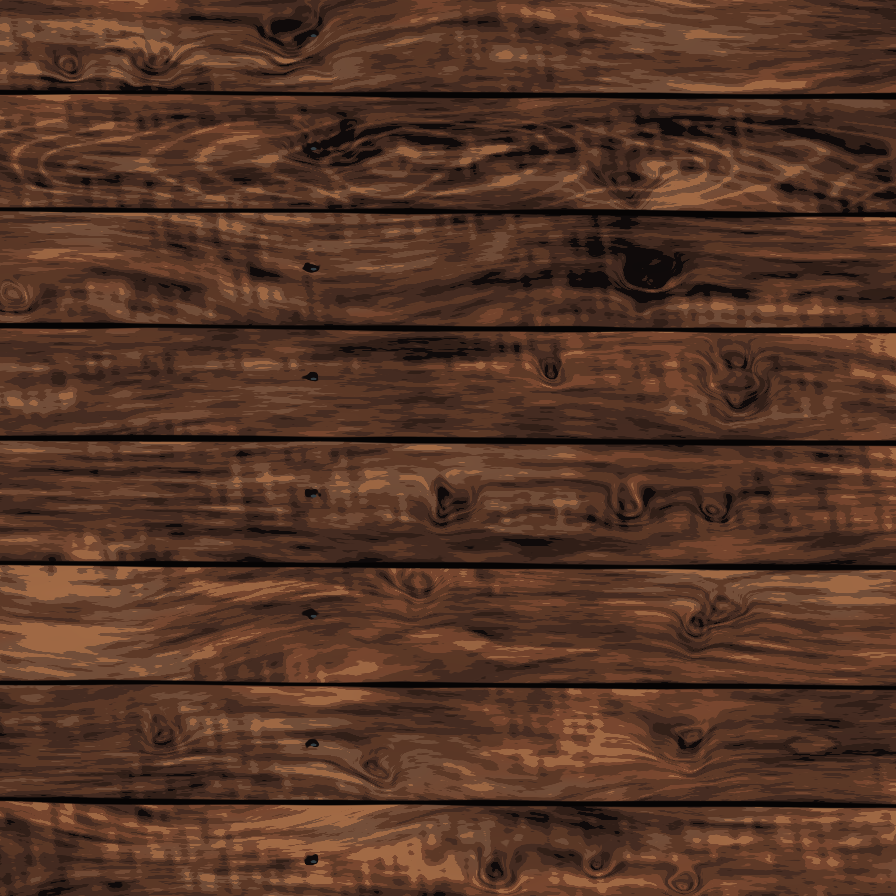
Write a three.js fragment shader that draws this texture.

```glsl
varying vec2 vUv;

float hash(vec2 p) {
  vec3 q = fract(p.xyx * 0.1031);
  q += dot(q, q.yzx + 33.33);
  return fract((q.x + q.y) * q.z);
}

float noise(vec2 p) {
  vec2 i = floor(p), f = fract(p);
  f = f * f * (3.0 - 2.0 * f);
  return mix(mix(hash(i), hash(i + vec2(1.0, 0.0)), f.x),
             mix(hash(i + vec2(0.0, 1.0)), hash(i + 1.0), f.x), f.y);
}

float fbm(vec2 p) {
  float sum = 0.0, amp = 0.5;
  for (int i = 0; i < 4; i++) {
    sum += amp * noise(p);
    p = p * 2.03 + 17.7;
    amp *= 0.5;
  }
  return sum;
}

float level(float edge, float tone) {
  return smoothstep(edge - 0.012, edge + 0.012, tone);
}

void main() {
  // Eight rows of planks, the outer two cut off, seams slightly tilted
  float x = vUv.x;
  float bump = 0.009 * exp(-pow((vUv.y - 0.51) * 9.0, 2.0));
  float wobble = 0.002 * (noise(vec2(x * 6.0, floor(vUv.y * 7.6))) - 0.5);
  float y = (vUv.y + 0.006 * x - bump - 0.107) / 0.1318;
  float id = floor(y) + 7.0;
  float v = fract(y);
  vec2 shift = vec2(id * 31.7, id * 13.3);

  // Knots bend the grain around them
  float knots = 0.0, knotRings = 0.0;
  for (int k = 0; k < 3; k++) {
    vec2 seed = vec2(id * 3.0, float(k) * 7.0 + 2.0);
    vec2 center = vec2(hash(seed), 0.2 + 0.6 * hash(seed + 41.0));
    float size = 0.5 + 0.7 * hash(seed + 83.0);
    vec2 d = (vec2(x, v) - center) / (vec2(0.028, 0.19) * size);
    d += 0.9 * (vec2(noise(vec2(x * 40.0, v * 6.0)), noise(vec2(x * 35.0, v * 7.0) + 9.0)) - 0.5);
    float near = exp(-dot(d, d));
    knots += near;
    knotRings += near * sin(length(d) * 11.0);
  }

  // Long fibres, fine streaks and growth rings
  float flow = v + 0.55 * noise(vec2(x * 3.5, v * 1.3) + shift) + 0.3 * knots;
  float grain = fbm(vec2(x * 6.0, flow * 9.0) + shift);
  float fine = fbm(vec2(x * 28.0, flow * 24.0) + shift);
  float blotch = fbm(vec2(x * 4.5, v * 1.6) + shift + 50.0);
  float rings = sin(flow * 42.0 + 5.0 * grain);
  float ringMask = smoothstep(0.35, 0.7, noise(vec2(x * 4.0, v * 1.5) + shift + 23.0));
  float tone = 0.48 + 0.65 * (grain - 0.47) + 0.55 * (fine - 0.47) + 0.6 * (blotch - 0.47);
  tone += 0.08 * rings * ringMask + 0.05 * (hash(vec2(id, 5.0)) - 0.5);
  tone += 0.12 * knotRings - 0.17 * knots;

  // Nested arches on the second plank from the top
  float archPlank = 1.0 - step(0.5, abs(id - 12.0));
  float archField = 13.0 * abs(x - 0.45) + 16.0 * (v - 0.43) * (v - 0.43)
    + 1.8 * noise(vec2(x * 12.0, v * 3.0));
  float arch = pow(0.5 + 0.5 * sin(archField * 6.2832), 5.0);
  tone += archPlank * (0.24 * arch - 0.05) * (1.0 - smoothstep(0.25, 0.45, abs(v - 0.43)));

  // Short upright saw marks, in patches
  float sawPatch = smoothstep(0.45, 0.7, noise(vec2(x * 5.0, v * 3.0) + shift + 71.0));
  float saw = noise(vec2(x * 115.0 + 2.0 * v, v * 6.0) + shift);
  tone += 0.3 * sawPatch * (saw - 0.5);

  // Pale tapered slivers with a darker rim
  for (int k = 0; k < 2; k++) {
    vec2 seed = vec2(id * 5.0 + 1.0, float(k) * 11.0 + 3.0);
    vec2 center = vec2(hash(seed), 0.25 + 0.5 * hash(seed + 19.0));
    float u = (x - center.x) / (0.025 + 0.12 * hash(seed + 37.0));
    float bend = 0.2 * (noise(vec2(x * 14.0, id * 4.0)) - 0.5);
    float inside = 0.09 * (1.0 - u * u) - abs(v - center.y + bend) + 0.05 * (fine - 0.5);
    float present = step(0.45, hash(seed + 59.0));
    tone += present * 0.17 * smoothstep(0.0, 0.025, inside);
    tone -= present * 0.08 * (1.0 - smoothstep(0.0, 0.04, abs(inside + 0.03)));
  }

  // Worn light upper edge and shaded lower edge
  float edgeWear = noise(vec2(x * 9.0, id * 6.0));
  tone += 0.13 * edgeWear * smoothstep(0.9, 0.96, v);
  tone -= 0.1 * (1.0 - smoothstep(0.0, 0.09, v));

  // Flat patches of stain
  vec3 black = vec3(0.06, 0.04, 0.04);
  vec3 umber = vec3(0.27, 0.17, 0.13);
  vec3 brown = vec3(0.36, 0.22, 0.15);
  vec3 russet = vec3(0.46, 0.27, 0.18);
  vec3 taupe = vec3(0.44, 0.30, 0.22);
  vec3 honey = vec3(0.61, 0.40, 0.26);
  float weathered = smoothstep(0.42, 0.58, fbm(vec2(x * 3.0, v * 1.5) + shift + 97.0));
  vec3 color = mix(black, umber * 0.72, level(0.17, tone));
  color = mix(color, umber, level(0.29, tone));
  color = mix(color, brown, level(0.42, tone));
  color = mix(color, mix(russet, taupe, weathered), level(0.56, tone));
  color = mix(color, honey, level(0.7, tone));
  color *= 0.93 + 0.14 * blotch;

  // One nail hole per plank, in a column
  vec2 nail = vec2(x - 0.348, (v - 0.54 - 0.1 * (hash(vec2(id, 8.0)) - 0.5)) * 0.1318);
  float hole = length(nail / vec2(0.008, 0.0055)) + 0.9 * (noise(vUv * 190.0) - 0.5);
  color = mix(black, color, smoothstep(0.8, 1.1, hole));
  float glint = length((nail - vec2(0.002, -0.002)) / vec2(0.004, 0.002));
  color = mix(vec3(0.20, 0.24, 0.26), color, smoothstep(0.6, 1.0, glint));

  // Dark seams of uneven width
  float seam = abs(fract(y + wobble / 0.1318 + 0.5) - 0.5) * 0.1318;
  float width = 0.0018 + 0.0018 * noise(vec2(x * 11.0, floor(y + 0.5) * 5.0));
  color = mix(black * 0.4, color, smoothstep(width - 0.0008, width + 0.0012, seam));

  gl_FragColor = vec4(color, 1.0);
}
```
